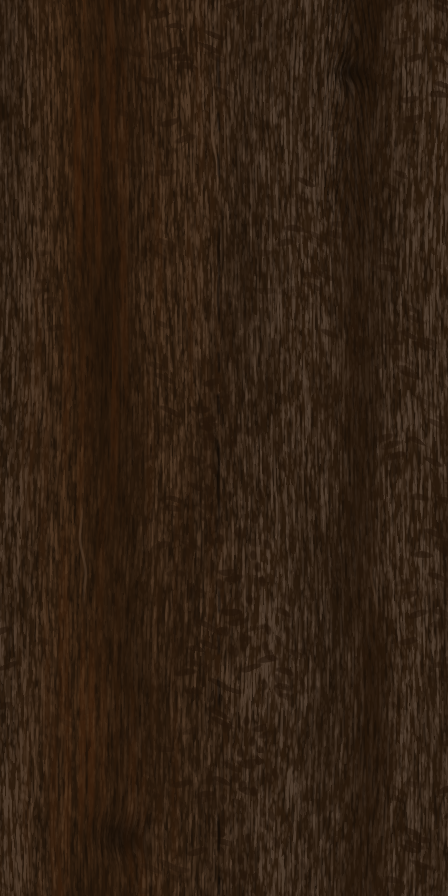
Give the GLSL for this texture, as a WebGL 1 fragment shader.

```glsl
precision highp float;
// Dark brushed oak: pale vertical pores, smooth heartwood bands, ray flecks, knots and a plank seam.
uniform vec2 u_resolution;

vec2 hash2(vec2 p) {
  return fract(sin(vec2(dot(p, vec2(127.1, 311.7)), dot(p, vec2(269.5, 183.3)))) * 43758.55);
}

// Cellular noise: x = distance to the nearest point, y = random value of its cell.
vec2 cells(vec2 p) {
  vec2 base = floor(p);
  vec2 nearest = vec2(9.0, 0.0);
  for (int j = -1; j <= 1; j++) {
    for (int i = -1; i <= 1; i++) {
      vec2 cell = base + vec2(float(i), float(j));
      vec2 rnd = hash2(cell);
      float d = length(cell + rnd - p);
      if (d < nearest.x) nearest = vec2(d, fract(rnd.x * 7.3 + rnd.y * 3.7));
    }
  }
  return nearest;
}

// Smooth large-scale variation from layered sines, roughly -1 to 1.
float drift(vec2 p) {
  return 0.5 * sin(p.x * 1.7 + 1.3 * sin(p.y * 1.1 + 0.7))
       + 0.3 * sin(p.y * 2.3 + 1.9 * sin(p.x * 1.3 + 2.0))
       + 0.2 * sin(p.x * 4.1 - p.y * 3.7 + 1.0);
}

// Crisp streaks along the grain; only the stronger cells show.
float streaks(vec2 p, vec2 density) {
  vec2 c = cells(p * density);
  return smoothstep(0.62, 0.22, c.x) * smoothstep(0.2, 0.9, c.y);
}

// Soft vertical band around a centre line.
float band(float x, float centre, float width) {
  float d = (x - centre) / width;
  return exp(-d * d);
}

// Thin tapering split in the wood.
float crack(vec2 p, vec2 centre, float halfLength) {
  vec2 d = p - centre;
  d.x += 0.06 * d.y + 0.004 * sin(d.y * 45.0);
  float taper = 1.0 - smoothstep(0.3, 1.0, abs(d.y) / halfLength);
  return taper * smoothstep(0.0045, 0.001, abs(d.x));
}

float knot(vec2 p, vec2 centre, vec2 size) {
  vec2 d = (p - centre) / size;
  return exp(-dot(d, d));
}

void main() {
  vec2 p = gl_FragCoord.xy / u_resolution.x;
  float knots = knot(p, vec2(0.78, 1.84), vec2(0.035, 0.03))
              + knot(p, vec2(0.27, 0.13), vec2(0.06, 0.045));

  // Grain coordinates: nearly straight fibres, pushed aside by the knots.
  vec2 g = p;
  g.x += 0.008 * sin(p.y * 3.1 + p.x * 4.0) + 0.002 * sin(p.y * 8.3 + p.x * 9.0) + 0.012 * knots;

  // Smooth dark heartwood, where the pores are sparse.
  float heart = band(g.x, 0.25 + 0.03 * sin(p.y * 2.4 + 0.6), 0.085)
              + 0.95 * band(g.x, 0.81 + 0.015 * sin(p.y * 4.0), 0.05);
  heart = clamp(heart * (0.9 + 0.25 * drift(p * vec2(9.0, 3.0))), 0.0, 1.0);

  // Brown ground with slow tone changes and narrow warm strips.
  float tone = drift(g * vec2(13.0, 2.2));
  float strip = streaks(g, vec2(48.0, 1.8));
  float warm = band(g.x, 0.19, 0.12) + 0.5 * band(g.x, 0.40, 0.12);
  vec3 color = vec3(0.160, 0.099, 0.046) * (1.0 + 0.10 * tone);
  color = mix(color, vec3(0.140, 0.081, 0.033), heart * 0.8);
  color += vec3(0.065, 0.026, 0.006) * warm * strip;

  // Dark pits and fibres between the pores.
  color *= 1.0 - 0.24 * streaks(g + 5.3, vec2(130.0, 16.0));

  // Pale pores: long hairlines, short dashes and fine specks.
  float pores = 0.75 * streaks(g, vec2(150.0, 9.0))
              + 0.65 * streaks(g + 3.7, vec2(135.0, 24.0))
              + 0.40 * streaks(g + 8.1, vec2(170.0, 60.0));
  pores *= (1.0 - 0.75 * heart) * (0.95 + 0.35 * tone);
  vec3 poreColor = mix(vec3(0.315, 0.245, 0.19), vec3(0.30, 0.195, 0.11), clamp(warm, 0.0, 1.0));
  color = mix(color, poreColor, clamp(pores * 0.85, 0.0, 0.95));

  // Ray flecks: thin bowed dashes crossing the grain, and small upright drops.
  float figure = (1.0 - heart) * smoothstep(-0.4, 0.4, drift(p * vec2(7.0, 3.3) + 2.0));
  vec2 q = vec2(p.x * 15.0 + 0.3 * sin(p.y * 17.0),
                p.y * 46.0 + 0.55 * sin(p.x * 34.0 + p.y * 5.0) + 5.0 * p.x);
  vec2 ray = cells(q);
  float flecks = smoothstep(0.42, 0.26, ray.x) * smoothstep(0.55, 0.75, ray.y) * figure;
  vec2 drop = cells(vec2(p.x * 42.0 + 9.0 * p.y, p.y * 27.0 + 0.6 * sin(p.x * 29.0)));
  float drops = smoothstep(0.42, 0.22, drop.x) * smoothstep(0.6, 0.75, drop.y);
  drops *= band(p.x, 0.54, 0.15) * smoothstep(1.8, 0.8, p.y);
  color = mix(color, vec3(0.138, 0.080, 0.036), clamp(0.6 * flecks + 0.7 * drops, 0.0, 0.8));

  // Nested cathedral arches above the right heartwood.
  float side = abs(g.x - 0.785);
  float arch = sin((p.y + 3.2 * side + 45.0 * side * side) * 95.0 + 2.0 * tone);
  float archMask = smoothstep(0.085, 0.03, side) * smoothstep(1.35, 1.55, p.y);
  color *= 1.0 - 0.2 * archMask * smoothstep(0.2, 0.9, arch);

  // Knots, pale splits and the broken dark seam.
  color *= 1.0 - 0.35 * clamp(knots, 0.0, 1.0);
  float split = crack(p, vec2(0.48, 1.66), 0.11) + 0.8 * crack(p, vec2(0.185, 0.76), 0.14)
              + 0.5 * crack(p, vec2(0.835, 0.68), 0.10);
  color = mix(color, vec3(0.36, 0.27, 0.20), 0.65 * clamp(split, 0.0, 1.0));
  float seam = smoothstep(0.005, 0.001, abs(p.x - 0.488 - 0.001 * sin(p.y * 60.0)));
  color *= 1.0 - 0.4 * seam * smoothstep(-0.3, 0.5, sin(p.y * 37.0 + 3.0 * sin(p.y * 11.0)));

  gl_FragColor = vec4(color, 1.0);
}
```
